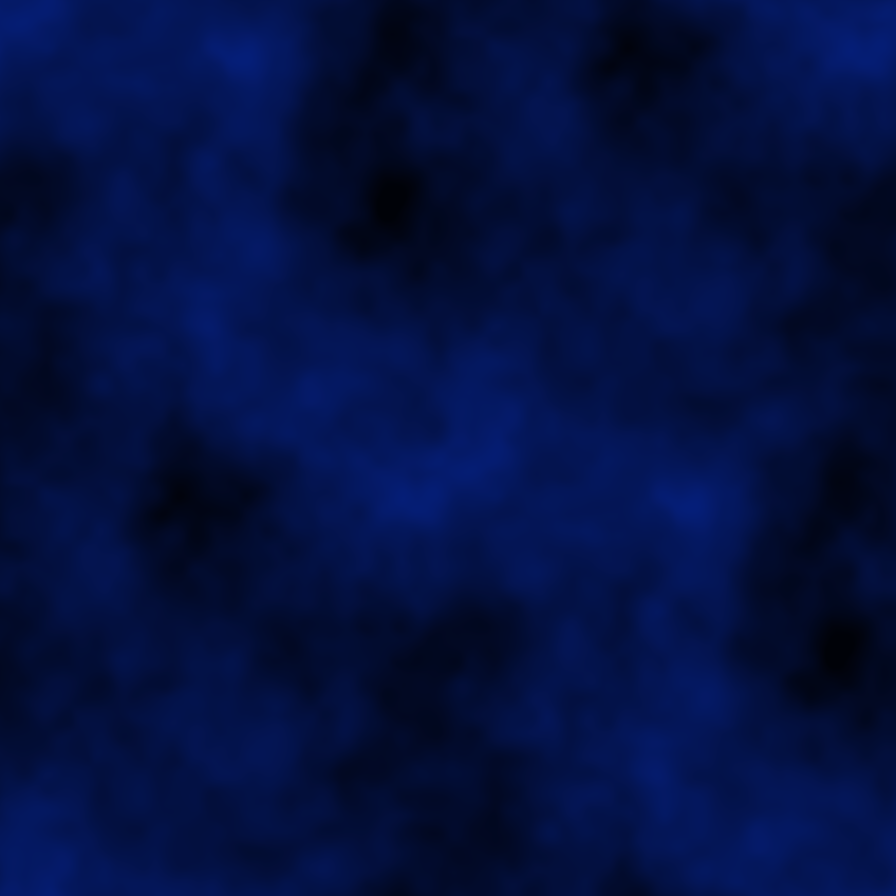
This texture is drawn by a WebGL 2 fragment shader. Its source:

```glsl
#version 300 es
precision highp float;

uniform vec2 u_resolution;
out vec4 fragColor;

const float TAU = 6.2831853;

vec3 hash3(vec3 p) {
    p = fract(p * vec3(0.1031, 0.1030, 0.0973));
    p += dot(p, p.yxz + 33.33);
    return fract((p.xxy + p.yxx) * p.zyx);
}

// Wraps a cell on a staggered lattice: shifts by (half, half) and (count, 0)
vec2 wrapCell(vec2 cell, float count) {
    float stagger = count * 0.5;
    float turn = floor(cell.y / stagger);
    return vec2(mod(cell.x - turn * stagger, count), cell.y - turn * stagger);
}

// Soft cellular noise: random cell values blended by distance, range 0 to 1
float softCells(vec2 uv, float count, float seed) {
    vec2 p = uv * count;
    vec2 base = floor(p);
    float total = 0.0;
    float weightSum = 0.0;
    for (int j = -1; j <= 1; j++) {
        for (int i = -1; i <= 1; i++) {
            vec2 cell = base + vec2(i, j);
            vec3 rnd = hash3(vec3(wrapCell(cell, count), seed) + 1.0);
            vec2 toCenter = cell + 0.25 + 0.5 * rnd.xy - p;
            float falloff = max(1.0 - dot(toCenter, toCenter) / 1.5625, 0.0);
            float weight = falloff * falloff * falloff;
            total += weight * rnd.z;
            weightSum += weight;
        }
    }
    return total / weightSum;
}

// Layered octaves centred on zero
float cloud(vec2 uv, float count, float seed, float gain) {
    float sum = 0.0;
    float amplitude = 1.0;
    for (int octave = 0; octave < 4; octave++) {
        sum += amplitude * (softCells(uv, count, seed) - 0.5);
        amplitude *= gain;
        count *= 2.0;
        seed += 17.0;
    }
    return sum;
}

// Broad swells of light and dark: two diagonal, one level
float swell(vec2 uv) {
    float rising = cos(TAU * (uv.x - uv.y - 0.87));
    float falling = cos(TAU * (uv.x + uv.y - 0.45));
    float level = cos(TAU * 2.0 * uv.y);
    return 0.5 * level - 0.4 * rising - 0.75 * falling;
}

vec3 nightBlue(float level) {
    return level * vec3(0.045, 0.25, 1.0);
}

void main() {
    vec2 uv = gl_FragCoord.xy / u_resolution;
    float level = 0.252 + 0.04 * swell(uv) + 0.28 * cloud(uv, 6.0, 5.0, 0.62);
    fragColor = vec4(nightBlue(clamp(level, 0.03, 0.55)), 1.0);
}
```
